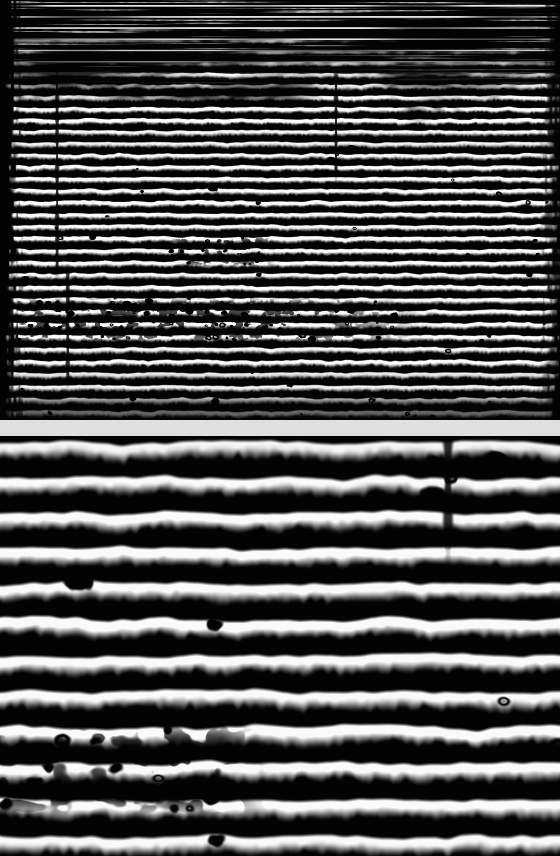
Top, the full canvas; bottom, a detail of the centre.
Write a Shadertoy shader that draws this texture.

```glsl
// Worn white scan bands on black: 35 horizontal bands whose pitch widens
// downward, each with a crisp wavy top and a frayed grey underside.
// Noise adds thin streaks at the top, pits, scratches and ragged margins.

#define FIRST_BAND 0.0139    // top edge of the first band, from the top
#define PITCH 0.02634        // band spacing at the top
#define PITCH_GROWTH 0.00006 // quadratic widening of the spacing
#define BAND_LENGTH 0.53     // lit part of one period
#define WOBBLE 0.16          // waviness of the top edge, in periods
#define PIT_CELL 0.021       // grid size for scattered pits
#define PIT_RADIUS 0.0085    // largest pit radius

float hash(vec2 p) {
    vec3 h = fract(vec3(p.xyx) * 0.1031);
    h += dot(h, h.yzx + 33.33);
    return fract((h.x + h.y) * h.z);
}

float noise(vec2 p) {
    vec2 i = floor(p), f = fract(p);
    f = f * f * (3.0 - 2.0 * f);
    return mix(mix(hash(i), hash(i + vec2(1, 0)), f.x),
               mix(hash(i + vec2(0, 1)), hash(i + vec2(1, 1)), f.x), f.y);
}

// 1 inside the interval a..b, with soft ends
float span(float v, float a, float b, float soft) {
    return smoothstep(a - soft, a + soft, v) * (1.0 - smoothstep(b - soft, b + soft, v));
}

// Continuous band number at a depth below the top
float bandIndex(float depth) {
    float root = PITCH * PITCH + 4.0 * PITCH_GROWTH * (depth - FIRST_BAND);
    return (sqrt(root) - PITCH) / (2.0 * PITCH_GROWTH);
}

// How corroded the surface is: two busy zones over a sparse base
float damage(vec2 uv) {
    float lower = span(uv.y, 0.715, 0.81, 0.012) * (1.0 - smoothstep(0.5, 0.85, uv.x));
    float middle = span(uv.y, 0.565, 0.63, 0.008) * span(uv.x, 0.31, 0.48, 0.02);
    return max(lower, middle);
}

// Light left by round pits; some keep a bright core and read as rings
float pits(vec2 p, float aspect) {
    vec2 cell = floor(p / PIT_CELL);
    float light = 1.0;
    for (int j = -1; j <= 1; j++)
    for (int i = -1; i <= 1; i++) {
        vec2 id = cell + vec2(i, j);
        vec2 centre = (id + vec2(hash(id + 3.1), hash(id + 17.7))) * PIT_CELL;
        vec2 uv = vec2(centre.x / aspect, centre.y);
        float chance = 0.5 * damage(uv) + 0.045 * smoothstep(0.25, 0.5, uv.y);
        if (hash(id + 41.3) > chance) continue;
        float size = hash(id + 8.9);
        float radius = PIT_RADIUS * mix(0.35, 1.0, size * size);
        vec2 d = (p - centre) * vec2(0.8, 1.0);
        float dist = length(d) + 0.003 * (noise(p * 180.0) - 0.5);
        float hole = 1.0 - smoothstep(radius - 0.0015, radius + 0.0015, dist);
        float core = step(0.65, hash(id + 63.0)) * (1.0 - smoothstep(0.2, 0.6, dist / radius));
        light *= 1.0 - hole * (1.0 - 0.6 * core);
    }
    return light;
}

// Dark broken vertical line between two depths
float scratch(vec2 uv, float x, float top, float bottom) {
    float width = 0.0015 + 0.003 * noise(vec2(x * 90.0, uv.y * 60.0));
    float line = 1.0 - smoothstep(width * 0.4, width * 1.4, abs(uv.x - x));
    return 1.0 - 0.85 * line * span(uv.y, top, bottom, 0.02);
}

void mainImage(out vec4 fragColor, in vec2 fragCoord) {
    float aspect = iResolution.x / iResolution.y;
    vec2 uv = fragCoord / iResolution.xy;
    uv.y = 1.0 - uv.y;
    vec2 p = vec2(uv.x * aspect, uv.y);

    // Band coordinates: f is 0 on the top edge of each band
    float k = bandIndex(uv.y);
    float row = floor(k + 0.25);
    float f = k - row;
    float upper = 1.0 - smoothstep(0.1, 0.2, uv.y);
    float wave = noise(vec2(p.x * 28.0, row * 7.3)) + 0.5 * noise(vec2(p.x * 85.0, row * 3.7)) - 0.75;
    float g = f + WOBBLE * wave * (1.0 - upper);

    // Frayed band body, patchy and short where the surface fades upward
    float patchy = 0.75 * noise(p * vec2(6.0, 22.0)) + 0.25 * noise(p * vec2(45.0, 70.0));
    float strength = smoothstep(0.09, 0.27, uv.y + 0.24 * (patchy - 0.5));
    float fray = 0.6 * noise(vec2(p.x * 210.0, row * 5.1)) + 0.4 * noise(vec2(p.x * 60.0, row * 9.7));
    float reach = (BAND_LENGTH + 0.28 * (fray - 0.5)) * mix(0.6, 1.0, strength);
    float body = smoothstep(-0.07, 0.07, g) * (1.0 - smoothstep(0.18, reach, g));
    float grain = noise(p * vec2(190.0, 70.0));
    float tone = mix(0.88, 1.18, hash(vec2(row, 2.0))) - 0.3 * grain * smoothstep(0.05, 0.35, g);
    float light = body * tone * strength;

    // Corroded zones chew into the bands
    float chew = noise(p * vec2(65.0, 110.0)) + 0.35 * noise(p * 170.0);
    light *= 1.0 - 0.75 * damage(uv) * smoothstep(0.68, 0.85, chew);

    // Thin lines and horizontal streaks near the top
    float broken = smoothstep(0.15, 0.65, noise(vec2(p.x * 5.0, row * 4.3)));
    float thin = (1.0 - smoothstep(0.03, 0.11, abs(f))) * upper * mix(0.3, 0.9, broken);
    float streak = smoothstep(0.68, 0.95, noise(vec2(p.x * 4.0, uv.y * 310.0)));
    streak *= (0.35 + 0.4 * noise(p * vec2(90.0, 200.0))) * (1.0 - smoothstep(0.06, 0.24, uv.y));
    light = max(light, max(thin, streak));

    // Pits, scratches, dim bottom rows and ragged side margins
    light *= pits(p, aspect);
    light *= scratch(uv, 0.102, 0.17, 0.65) * scratch(uv, 0.121, 0.64, 0.91);
    light *= scratch(uv, 0.6, 0.17, 0.42);
    light *= 1.0 - 0.6 * smoothstep(0.935, 0.96, uv.y);
    float ticks = noise(vec2(p.x * 170.0, uv.y * 25.0));
    light *= smoothstep(0.0, 0.022, uv.x - 0.03 * ticks);
    light *= 1.0 - smoothstep(0.965, 1.0, uv.x + 0.025 * (ticks - 0.5));

    fragColor = vec4(vec3(clamp(0.01 + light, 0.0, 0.98)), 1.0);
}
```
